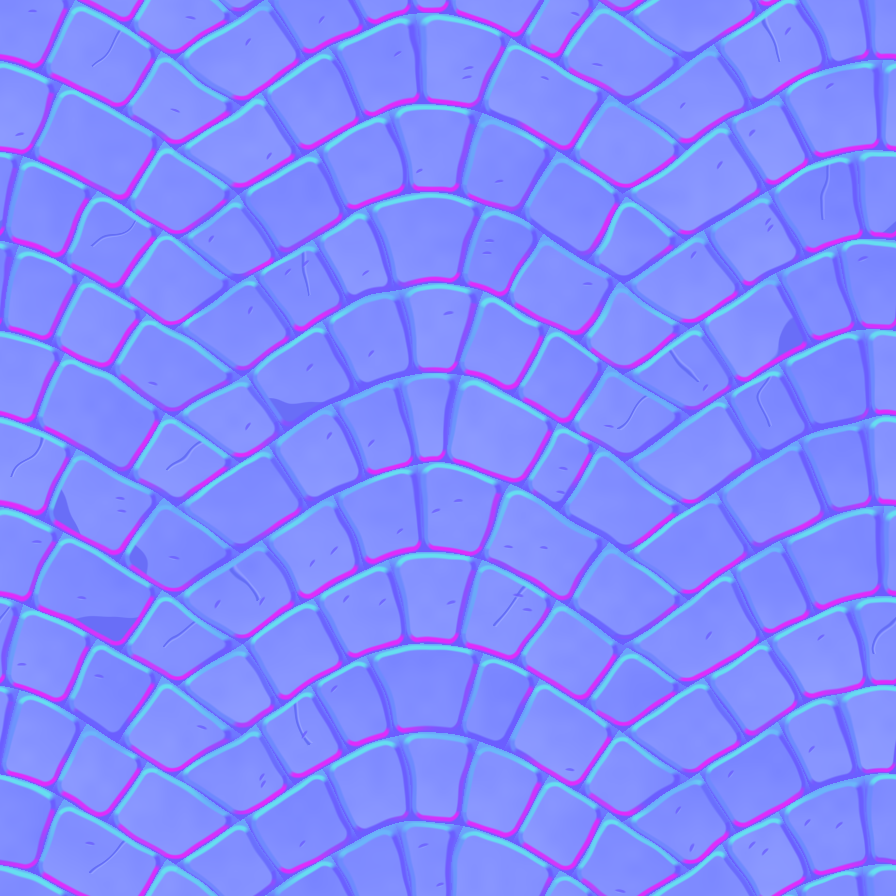
Write a WebGL 2 fragment shader that draws this texture map.

```glsl
#version 300 es
precision highp float;
// Normal map of worn cobblestones laid in two interlocking columns of arches.

uniform vec2 u_resolution;
out vec4 fragColor;

const float SPACING = 0.5;    // distance between arch columns
const float CENTRE = 0.482;   // crown of the first column
const float ROW = 0.1;        // height of one course
const float CROWN = 0.0755;   // roundness of the arch top
const float STEEPNESS = 0.75; // slope the arch sides approach
const float CORNER = 0.016;

const vec3 FACE = vec3(0.51, 0.56, 1.0);
const vec3 BLUE = vec3(0.43, 0.47, 1.0);
const vec3 VIOLET = vec3(0.42, 0.37, 1.0);
const vec3 MAGENTA = vec3(0.88, 0.17, 0.98);
const vec3 SKY = vec3(0.42, 0.71, 0.98);
const vec3 CYAN = vec3(0.40, 0.87, 0.94);

float hash(vec2 p) {
    vec3 q = fract(p.xyx * 0.1031);
    q += dot(q, q.yzx + 33.33);
    return fract((q.x + q.y) * q.z);
}

// Value noise that tiles over the unit square.
float noise(vec2 p, float cells) {
    p *= cells;
    vec2 i = floor(p), f = fract(p);
    f = f * f * (3.0 - 2.0 * f);
    vec2 a = mod(i, cells), b = mod(i + 1.0, cells);
    return mix(mix(hash(a), hash(vec2(b.x, a.y)), f.x),
               mix(hash(vec2(a.x, b.y)), hash(b), f.x), f.y);
}

// Course coordinate, slope and horizontal offset within arch column n.
vec3 arch(vec2 p, float n) {
    float dx = p.x - CENTRE - n * SPACING;
    float root = length(vec2(CROWN, STEEPNESS * dx));
    float course = (p.y + root - CROWN + 0.016) / ROW + 0.5 * mod(n, 2.0);
    return vec3(course, STEEPNESS * STEEPNESS * dx / root, dx);
}

float joint(float i, float seed) {
    return i + 0.5 * (hash(vec2(i * 7.0 + 3.0, seed)) - 0.5);
}

// Surface of one stone, with tilt, clouding, pits, cracks and broken corners.
vec3 stoneFace(vec2 q, vec2 halfSize, vec2 p, vec2 id, float aa) {
    float cloud = 0.6 * noise(p, 14.0) + 0.4 * noise(p + 0.31, 56.0) - 0.5;
    float tilt = dot(q / halfSize, vec2(-0.008, -0.014));
    float tint = 0.04 * (hash(id) - 0.5) + 0.05 * cloud + tilt;
    vec3 col = FACE + tint * vec3(1.0, 1.1, 0.0);

    float chipSide = hash(id + 5.1) < 0.5 ? -1.0 : 1.0;
    float chip = dot(q, vec2(0.55 * chipSide, -0.83)) - 0.7 * halfSize.y
               + 0.012 * (noise(p, 40.0) - 0.5);
    float chipped = step(0.93, hash(id + 8.7));
    col = mix(col, BLUE - vec3(0.02, 0.04, 0.03), chipped * smoothstep(-aa, aa, chip));

    float bend = 0.025 * (noise(p, 36.0) - 0.5) + 0.3 * q.y;
    float crack = q.x - bend;
    float cracked = step(0.91, hash(id + 2.9)) * step(-0.3 * halfSize.y, q.y);
    col = mix(col, BLUE - 0.04, cracked * (1.0 - smoothstep(0.0007, 0.0012 + aa, abs(crack))));
    col += 0.06 * cracked * (1.0 - smoothstep(0.0005, 0.001 + aa, abs(crack - 0.002)));

    for (float k = 0.0; k < 2.0; k++) {
        vec2 seed = id + 13.0 * k;
        vec2 spot = (vec2(hash(seed + 1.3), hash(seed + 4.7)) - 0.5) * halfSize * 1.2;
        vec2 r = q - spot;
        r.y -= 0.35 * r.x;
        float pit = 1.0 - smoothstep(0.5, 1.0, length(r / vec2(0.006, 0.003)));
        vec3 pitColor = mix(FACE + vec3(0.05, 0.06, 0.0), VIOLET, smoothstep(-0.002, 0.0, r.y));
        col = mix(col, pitColor, 0.8 * pit * step(0.68, hash(seed + 9.2)));
    }
    return col;
}

void main() {
    vec2 p = gl_FragCoord.xy / u_resolution;
    float aa = 1.0 / u_resolution.y;
    vec2 uneven = vec2(noise(p, 22.0), noise(p + 0.37, 22.0)) - 0.5;
    vec2 w = p + 0.007 * uneven;

    // Neighbouring arches meet in a zigzag along each other's courses.
    float n = floor((w.x - CENTRE) / SPACING);
    vec3 a = arch(w, n), b = arch(w, n + 1.0);
    float turn = 1.0 - mod(n, 2.0);
    bool onLeft = floor(b.x) - floor(a.x) >= turn;
    vec3 own = onLeft ? a : b, other = onLeft ? b : a;
    float row = floor(own.x), column = mod(onLeft ? n : n + 1.0, 2.0);
    float endRow = onLeft ? row + turn : row + 1.0 - turn;
    float endDist = (other.x - endRow) * ROW / length(vec2(1.0, other.y));

    // Split the course into stones with joints square to the arch.
    float seed = mod(row, 5.0) * 3.0 + column * 41.0 + 2.0;
    float count = 6.0 + step(0.5, hash(vec2(seed, 6.0)));
    float stretch = length(vec2(1.0, own.y));
    float rise = (fract(own.x) - 0.5) * ROW;
    float foot = own.z - rise * own.y / (stretch * stretch);
    float u = (foot / SPACING + 0.5) * count;
    float cell = floor(u);
    cell += step(joint(cell + 1.0, seed), u) - step(u, joint(cell, seed));
    cell = clamp(cell, 0.0, count - 1.0);
    float unit = SPACING / count * stretch;
    float toLeft = cell < 0.5 ? endDist : (u - joint(cell, seed)) * unit;
    float toRight = cell > count - 1.5 ? endDist : (joint(cell + 1.0, seed) - u) * unit;

    // Rounded outline and the direction its edge faces.
    vec2 q = vec2(0.5 * (toLeft - toRight), rise / stretch);
    vec2 halfSize = vec2(0.5 * (toLeft + toRight), 0.5 * ROW / stretch);
    float radius = min(CORNER, 0.8 * min(halfSize.x, halfSize.y));
    vec2 k = abs(q) - halfSize + radius;
    float d = radius - length(max(k, 0.0)) - min(max(k.x, k.y), 0.0);
    d += 0.002 * (noise(p, 48.0) - 0.5);
    vec2 side = normalize(max(k, 0.0) + 1e-5) * sign(q);
    vec2 facing = (side.x * vec2(1.0, -own.y) + side.y * vec2(own.y, 1.0)) / stretch;

    // Bevel: cyan above, magenta below, blue and violet at the sides.
    float up = smoothstep(0.25, 0.85, facing.y - 0.2 * facing.x);
    float down = smoothstep(0.3, 0.85, 0.25 * facing.x - facing.y);
    float wear = smoothstep(0.2, 0.55, noise(p + 0.13, 16.0));
    vec3 rim = mix(mix(BLUE, SKY, 0.3), VIOLET, smoothstep(-0.7, 0.5, facing.x));
    rim = mix(rim, mix(SKY, CYAN, wear), up);
    rim = mix(rim, mix(VIOLET, MAGENTA, wear), down);
    vec3 gap = mix(BLUE, VIOLET, smoothstep(-0.2, 0.5, -facing.y));
    gap = mix(gap, SKY, 0.7 * up);

    vec2 id = vec2(cell + 11.0 * column, mod(row, 10.0) + 3.0);
    vec3 col = mix(gap, rim, smoothstep(0.001 - aa, 0.002 + aa, d));
    col = mix(col, stoneFace(q, halfSize, p, id, aa), smoothstep(0.0062 - aa, 0.0068 + aa, d));
    fragColor = vec4(clamp(col, 0.0, 1.0), 1.0);
}
```
